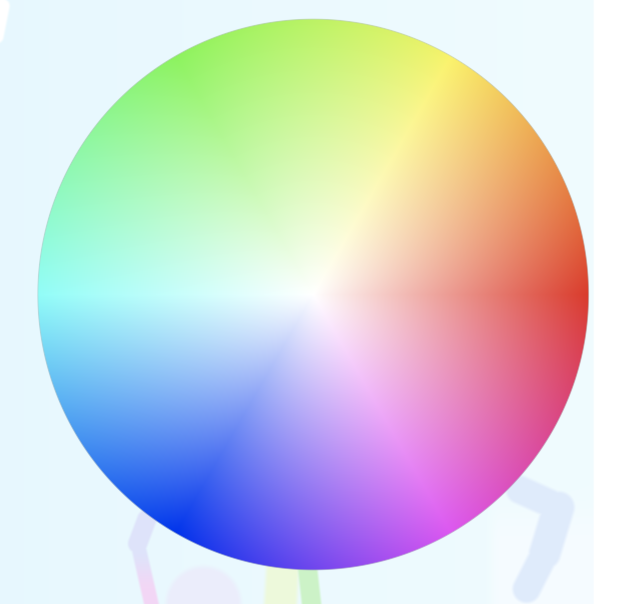
This background is drawn by a Shadertoy shader. Its source:

```glsl
// A pastel colour wheel on a pale blue sheet with a white right margin.
// Six rim hues are blended by angle and fade to white at the hub;
// faint capsule-shaped tints peek out from below the disc.

// Distance from p to a capsule of the given radius along a-b
float capsule(vec2 p, vec2 a, vec2 b, float radius) {
    vec2 ab = b - a;
    float t = clamp(dot(p - a, ab) / dot(ab, ab), 0.0, 1.0);
    return length(p - a - ab * t) - radius;
}

// Smooth coverage of a shape from its signed distance
float cover(float d, float softness) {
    return 1.0 - smoothstep(-softness, softness, d);
}

// Rim colour for an angle in sixths of a turn
vec3 rimHue(float sector) {
    vec3 hues[6] = vec3[6](
        vec3(0.85, 0.23, 0.17), vec3(0.98, 0.95, 0.42),
        vec3(0.55, 0.95, 0.37), vec3(0.57, 0.99, 0.97),
        vec3(0.00, 0.20, 0.92), vec3(0.86, 0.34, 0.94));
    int i = int(floor(sector)) % 6;
    float t = fract(sector);
    if (i == 1) t = pow(t, 0.8);   // yellow gives way to green early
    return mix(hues[i], hues[(i + 1) % 6], t);
}

// Pale sheet, faint tints and white margin
vec3 backdrop(vec2 p, float px) {
    vec3 col = mix(vec3(0.905, 0.97, 0.995), vec3(0.94, 0.985, 0.995), p.x);

    // Lighter panel at lower right and a white fleck at upper left
    float panel = smoothstep(0.80, 0.83, p.x) * (1.0 - smoothstep(0.10, 0.20, p.y));
    col = mix(col, vec3(0.96, 0.985, 1.0), panel);
    float fleck = capsule(p, vec2(0.004, 0.99), vec2(-0.006, 0.94), 0.012);
    col = mix(col, vec3(1.0), cover(fleck, 0.003));

    // Tints along the bottom edge
    float dome = length(p - vec2(0.337, 0.0)) - 0.062;
    col = mix(col, vec3(0.92, 0.93, 0.985), cover(dome, 0.006));
    float yellowBar = capsule(p, vec2(0.468, 0.06), vec2(0.462, -0.04), 0.027);
    col = mix(col, vec3(0.93, 0.975, 0.86), cover(yellowBar, 0.005));
    float greenBar = capsule(p, vec2(0.508, 0.07), vec2(0.518, -0.02), 0.016);
    col = mix(col, vec3(0.80, 0.95, 0.78), cover(greenBar, 0.003));

    // Bent lavender strip at left, turning pink downwards
    float strip = min(capsule(p, vec2(0.243, 0.14), vec2(0.228, 0.10), 0.016),
                      capsule(p, vec2(0.228, 0.10), vec2(0.253, -0.01), 0.012));
    vec3 stripTint = mix(vec3(0.95, 0.84, 0.96), vec3(0.87, 0.89, 0.98),
                         smoothstep(0.02, 0.09, p.y));
    col = mix(col, stripTint, cover(strip, 0.003));

    // Bent blue strip at right
    float bend = min(capsule(p, vec2(0.861, 0.189), vec2(0.925, 0.160), 0.023),
                     capsule(p, vec2(0.925, 0.160), vec2(0.902, 0.084), 0.026));
    bend = min(bend, capsule(p, vec2(0.902, 0.084), vec2(0.872, 0.025), 0.023));
    col = mix(col, vec3(0.875, 0.92, 0.985), cover(bend, 0.004));

    return mix(col, vec3(1.0), smoothstep(-px, px, p.x - 0.983));
}

void mainImage(out vec4 fragColor, in vec2 fragCoord) {
    float px = 1.0 / iResolution.y;
    vec2 p = fragCoord * px;
    vec3 col = backdrop(p, px);

    // Wheel: hue by angle, whiteness by radius
    vec2 q = p - vec2(0.5186, 0.5124);
    float radius = 0.4559;
    float r = length(q);
    float sector = mod(atan(q.y, q.x) / 6.2831853 * 6.0 + 6.0, 6.0);
    float strength = pow(min(r / radius, 1.0), 0.95);
    vec3 wheel = mix(vec3(1.0), rimHue(sector), strength);

    // Disc with a thin grey rim
    col = mix(col, wheel, cover(r - radius, px));
    float rim = cover(abs(r - radius) - 0.0005, px);
    col = mix(col, vec3(0.55, 0.6, 0.6), 0.4 * rim);

    fragColor = vec4(col, 1.0);
}
```
